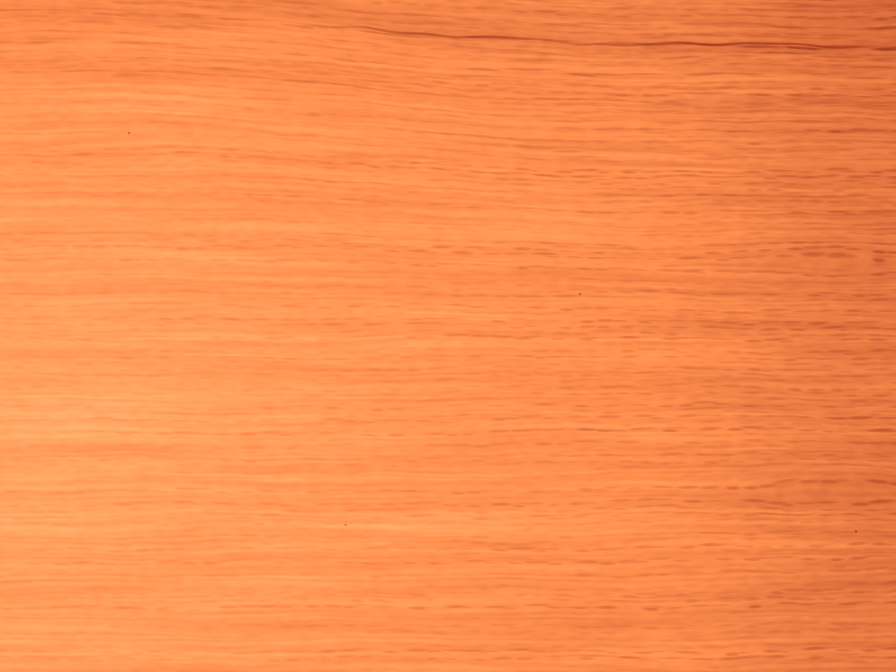
Give the GLSL for this texture, as a Shadertoy shader.

```glsl
const vec3 DARK_WOOD = vec3(0.87, 0.44, 0.24);
const vec3 MID_WOOD = vec3(1.00, 0.555, 0.305);
const vec3 LIGHT_WOOD = vec3(1.00, 0.67, 0.41);
const vec2 GLOW_CENTER = vec2(0.08, 0.38);
const float GLOW_PEAK = 0.92;
const float GLOW_FALLOFF = 0.58;
const float STREAK_GAIN = 0.046;
const int STREAK_LAYERS = 9;
const vec2 COARSE_PORES = vec2(15.0, 66.0);
const vec2 FINE_PORES = vec2(32.0, 105.0);
const vec2 FIBERS = vec2(75.0, 190.0);
const float FIBER_GAIN = 0.13;
const vec2 KNOT_SIZE = vec2(0.13, 0.030);
const vec2 UPPER_KNOT = vec2(1.23, 0.612);
const vec2 LOWER_KNOT = vec2(1.25, 0.270);
const float CRACK_HEIGHT = 0.980;
const float CRACK_WIDTH = 0.0032;
const int SPECKS = 4;
const float SPECK_RADIUS = 0.0028;

vec2 hash2(vec2 p) {
    vec3 q = fract(p.xyx * vec3(0.1031, 0.1030, 0.0973));
    q += dot(q, q.yzx + 33.33);
    return fract((q.xx + q.yz) * q.zy);
}

float knotMask(vec2 p, vec2 knot) {
    vec2 d = (p - knot) / KNOT_SIZE;
    return exp(-dot(d, d));
}

// Height across the grain, bent along the board and around the knots
float grainHeight(vec2 p) {
    float y = p.y;
    y += 0.045 * smoothstep(0.15, 0.95, p.x) * smoothstep(0.3, 1.0, p.y);
    y += 0.004 * sin(2.3 * p.x + 5.0 * p.y) + 0.002 * sin(7.1 * p.x + 11.0 * p.y);
    y += 0.0012 * sin(19.0 * p.x + 23.0 * p.y) + 0.0006 * sin(53.0 * p.x + 61.0 * p.y);
    y -= 0.65 * (p.y - UPPER_KNOT.y) * knotMask(p, UPPER_KNOT);
    y -= 0.65 * (p.y - LOWER_KNOT.y) * knotMask(p, LOWER_KNOT);
    return y;
}

// Layered sines that drift and fade along the grain, stronger when finer
float streaks(vec2 g) {
    float sum = 0.0, freq = 20.0;
    for (int i = 0; i < STREAK_LAYERS; i++) {
        float k = float(i);
        float drift = 1.3 * sin(g.x * (1.5 + 1.3 * k) + 2.4 * k + 0.1 * freq * g.y);
        float bend = 2.0 * sin(g.y * freq * 0.37 + 1.7 * k);
        float fade = 0.75 + 0.45 * sin(g.x * (2.0 + 1.9 * k) + g.y * freq * 0.23 + k);
        sum += (0.6 + 0.09 * k) * fade * sin(g.y * freq + drift + bend + 4.1 * k);
        freq *= 1.52;
    }
    return sum;
}

// Cellular dashes; each row has its own strength so dashes join into lines
float pores(vec2 q, float thickness) {
    vec2 cell = floor(q);
    float ink = 0.0;
    for (int j = -1; j <= 1; j++) {
        for (int i = -1; i <= 1; i++) {
            vec2 id = cell + vec2(i, j);
            vec2 r = hash2(id + 17.0);
            float rowInk = hash2(vec2(id.y, 3.0)).x;
            vec2 center = id + vec2(r.x, 0.5 + 0.5 * (r.y - 0.5));
            vec2 size = vec2(0.45 + 0.5 * r.y, thickness * (0.7 + 0.6 * r.x));
            float tilt = 0.12 * (r.y - 0.5) * (q.x - center.x);
            float dash = 1.0 - smoothstep(0.3, 1.0, length((q - center - vec2(0.0, tilt)) / size));
            ink = max(ink, dash * (0.15 + 0.85 * rowInk) * (0.4 + 0.6 * r.x));
        }
    }
    return ink;
}

// Short fibers: smoothed cell values, centered on zero
float fibers(vec2 q) {
    vec2 id = floor(q), f = smoothstep(0.0, 1.0, fract(q));
    float low = mix(hash2(id).x, hash2(id + vec2(1, 0)).x, f.x);
    float high = mix(hash2(id + vec2(0, 1)).x, hash2(id + vec2(1, 1)).x, f.x);
    return mix(low, high, f.y) - 0.5;
}

float lighting(vec2 p) {
    float d = length((p - GLOW_CENTER) * vec2(0.8, 0.9));
    float edge = 0.20 * smoothstep(0.95, 1.333, p.x) + 0.14 * smoothstep(0.82, 1.0, p.y);
    return GLOW_PEAK - GLOW_FALLOFF * d - edge;
}

float crack(vec2 g) {
    float offset = g.y - CRACK_HEIGHT + 0.0015 * sin(31.0 * g.x) + 0.001 * sin(67.0 * g.x);
    float line = 1.0 - smoothstep(0.2, 1.0, abs(offset) / CRACK_WIDTH);
    float shade = exp(-abs(offset) / 0.010);
    float reach = mix(0.12, 1.0, smoothstep(0.4, 0.62, g.x));
    return reach * (line * (0.65 + 0.3 * sin(13.0 * g.x)) + 0.2 * shade);
}

float specks(vec2 p) {
    float ink = 0.0;
    for (int i = 0; i < SPECKS; i++) {
        vec2 center = hash2(vec2(float(i) * 7.3, 41.0)) * vec2(1.33, 1.0);
        ink = max(ink, 1.0 - smoothstep(0.3, 1.0, length(p - center) / SPECK_RADIUS));
    }
    return ink;
}

vec3 woodColor(float tone) {
    vec3 lower = mix(DARK_WOOD, MID_WOOD, tone * 2.0);
    vec3 upper = mix(MID_WOOD, LIGHT_WOOD, tone * 2.0 - 1.0);
    return tone < 0.5 ? lower : upper;
}

void mainImage(out vec4 fragColor, in vec2 fragCoord) {
    vec2 p = fragCoord / iResolution.y;
    vec2 g = vec2(p.x, grainHeight(p));
    float tone = lighting(p) + STREAK_GAIN * streaks(g) + FIBER_GAIN * fibers(g * FIBERS);

    // Open pores, deepest toward the top and the right
    float top = smoothstep(0.62, 0.92, p.y);
    float depth = 0.55 + 0.5 * p.x;
    tone -= depth * mix(0.10, 0.50, top) * pores(g * COARSE_PORES, 0.19);
    tone -= depth * mix(0.42, 0.26, top) * pores(g * FINE_PORES + 9.0, 0.30);

    // Blemishes
    tone -= 0.10 * (knotMask(p, UPPER_KNOT) + knotMask(p, LOWER_KNOT));
    tone -= 0.75 * crack(g) + 0.8 * specks(p);
    fragColor = vec4(clamp(woodColor(clamp(tone, -0.8, 1.15)), 0.0, 1.0), 1.0);
}
```
